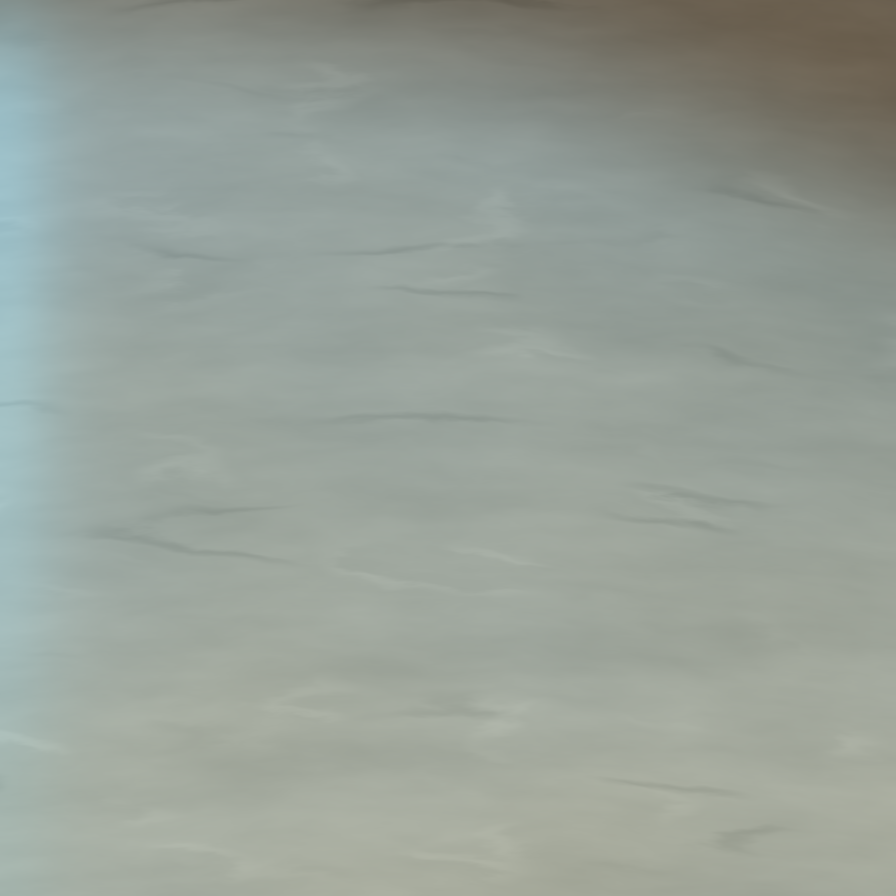
Reproduce this texture procedurally as a three.js fragment shader.

```glsl
// Pale grey-green stone slab with soft, nearly level veins, cool light from the left and a brown shaded top right.
varying vec2 vUv;

vec2 gradientAt(vec2 cell) {
  vec3 p = fract(cell.xyx * vec3(0.1031, 0.1030, 0.0973));
  p += dot(p, p.yzx + 33.33);
  float angle = 6.2832 * fract((p.x + p.y) * p.z);
  return vec2(cos(angle), sin(angle));
}

// Gradient noise, about -0.7 to 0.7
float noise(vec2 p) {
  vec2 i = floor(p), f = fract(p);
  vec2 u = f * f * f * (f * (f * 6.0 - 15.0) + 10.0);
  float a = dot(gradientAt(i), f);
  float b = dot(gradientAt(i + vec2(1.0, 0.0)), f - vec2(1.0, 0.0));
  float c = dot(gradientAt(i + vec2(0.0, 1.0)), f - vec2(0.0, 1.0));
  float d = dot(gradientAt(i + 1.0), f - 1.0);
  return mix(mix(a, b, u.x), mix(c, d, u.x), u.y);
}

float fbm(vec2 p) {
  float sum = 0.0, amplitude = 0.6;
  for (int i = 0; i < 4; i++) {
    sum += amplitude * noise(p);
    p = p * 2.03 + vec2(17.3, 9.1);
    amplitude *= 0.52;
  }
  return sum;
}

// Smooth lighting over the whole slab
vec3 slabColor(vec2 uv) {
  vec3 warmGrey = vec3(0.655, 0.67, 0.615);
  vec3 greenGrey = vec3(0.612, 0.645, 0.612);
  vec3 coolGrey = vec3(0.575, 0.62, 0.605);
  vec3 color = mix(warmGrey, greenGrey, smoothstep(0.0, 0.5, uv.y));
  color = mix(color, coolGrey, smoothstep(0.45, 0.9, uv.y));

  // Dimmer toward the middle of the right side
  color -= 0.045 * smoothstep(0.5, 1.0, uv.x) * smoothstep(0.2, 0.7, uv.y);

  // Blue light: a broad wash and a bright rim
  float height = smoothstep(0.0, 0.7, uv.y);
  color += vec3(0.0, 0.022, 0.04) * exp(-uv.x * 4.5);
  color += mix(vec3(-0.005, 0.02, 0.03), vec3(0.03, 0.10, 0.13), height) * exp(-uv.x * uv.x * 220.0);

  // Brown shade along the top, deeper at the right
  float shade = uv.y - 0.995 + 0.22 * uv.x * uv.x;
  return mix(color, vec3(0.41, 0.37, 0.31), smoothstep(-0.14, 0.16, shade));
}

void main() {
  vec2 uv = vUv;

  // Veins rise gently on the left and sink on the right
  vec2 p = uv;
  p.y += 0.09 * uv.x * uv.x - 0.07 * uv.x;
  p.y += 0.012 * fbm(uv * vec2(5.0, 7.0) + 3.7);

  float bands = fbm(p * vec2(1.6, 11.0) + vec2(4.2, 8.6));
  float clouds = fbm(p * vec2(5.0, 16.0) + vec2(21.4, 2.3));
  float grain = fbm(p * vec2(16.0, 65.0) + vec2(7.1, 31.8));
  float tone = 0.042 * bands + 0.036 * clouds + 0.014 * grain;

  // Broken dark hairlines and pale wisps where the noise crosses zero
  float veinField = noise(p * vec2(2.4, 15.0) + vec2(11.6, 5.2)) + 0.1 * grain;
  float veinPatch = smoothstep(0.08, 0.4, noise(p * vec2(4.0, 13.0) + 41.5));
  tone -= 0.045 * veinPatch * (1.0 - smoothstep(0.0, 0.09, abs(veinField)));

  float wispField = noise(p * vec2(5.0, 22.0) + vec2(63.2, 14.9)) + 0.25 * grain;
  float wispPatch = smoothstep(0.12, 0.45, noise(p * vec2(6.0, 12.0) + 77.3));
  tone += 0.028 * wispPatch * (1.0 - smoothstep(0.0, 0.16, abs(wispField)));

  // Faint drift between warm and cool grey
  float drift = noise(uv * vec2(3.0, 5.0) + 52.7);
  vec3 color = slabColor(uv) + tone * vec3(1.0, 0.98, 0.95);
  color += drift * vec3(0.008, 0.0, -0.01);

  gl_FragColor = vec4(clamp(color, 0.0, 1.0), 1.0);
}
```
